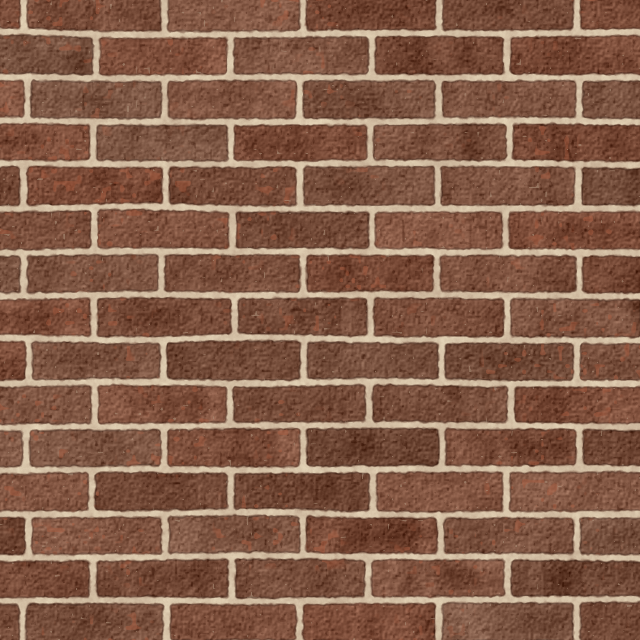
This texture is drawn by a Shadertoy shader. Its source:

```glsl
#define PITCH vec2(0.2155, 0.0682)   // brick plus joint, canvas units
#define ORIGIN vec2(0.0404, 0.9479)  // a joint crossing near the top left
#define HALF_JOINT vec2(0.0054, 0.0052)
#define CORNER 0.005
#define RAGGED 0.0042
#define GRAIN_SCALE 250.0
#define BRICK_DARK vec3(0.40, 0.24, 0.17)
#define BRICK_LIGHT vec3(0.55, 0.38, 0.30)
#define BRICK_CLAY vec3(0.66, 0.36, 0.25)
#define MORTAR_EDGE vec3(0.67, 0.56, 0.47)
#define MORTAR_MID vec3(0.78, 0.69, 0.59)
#define MORTAR_LIGHT vec3(0.87, 0.80, 0.69)

float hash(vec2 p) {
    vec3 q = fract(p.xyx * 0.1031);
    q += dot(q, q.yzx + 33.33);
    return fract((q.x + q.y) * q.z);
}

float noise(vec2 p) {
    vec2 cell = floor(p), f = fract(p);
    f = f * f * (3.0 - 2.0 * f);
    return mix(mix(hash(cell), hash(cell + vec2(1, 0)), f.x),
               mix(hash(cell + vec2(0, 1)), hash(cell + vec2(1, 1)), f.x), f.y);
}

float fbm(vec2 p) {
    float sum = 0.0, amp = 0.5;
    for (int i = 0; i < 4; i++) {
        sum += amp * noise(p);
        p = p * 2.03 + 17.3;
        amp *= 0.5;
    }
    return sum / 0.9375;
}

// Running bond: xy = brick id, zw = signed offset from the nearest joints
vec4 brickLayout(vec2 p) {
    float v = (ORIGIN.y - p.y) / PITCH.y;
    float bed = round(v);
    float sag = 0.08 * (noise(vec2(p.x * 5.0, bed * 7.3)) - 0.5);
    float dy = v - bed - sag;
    float row = dy < 0.0 ? bed - 1.0 : bed;

    float u = (p.x - ORIGIN.x) / PITCH.x - 0.5 * mod(row + 1.0, 2.0);
    float joint = round(u);
    float dx = u - joint - 0.045 * (hash(vec2(joint, row) + 51.0) - 0.5);
    float column = dx < 0.0 ? joint - 1.0 : joint;
    return vec4(column, row, dx * PITCH.x, dy * PITCH.y);
}

// Distance inside the brick face, negative in the mortar
float brickDistance(vec2 offset) {
    vec2 inset = abs(offset) - HALF_JOINT;
    float rounded = CORNER - length(max(CORNER - inset, 0.0));
    return min(rounded, min(inset.x, inset.y));
}

vec3 brickColor(vec2 p, vec2 id, vec2 offset, float depth) {
    float seed = hash(id + 11.0), style = hash(id + 37.0);
    vec2 local = vec2(fract(offset.x / PITCH.x), fract(offset.y / PITCH.y)) - 0.5;

    // Kiln marks: vertical bands, dark hearts and paler rims
    float bands = noise(vec2(p.x * 42.0 + seed * 90.0, seed * 40.0 + p.y * 8.0)) - 0.5;
    vec2 heart = (local - vec2(0.5 * (style - 0.5), 0.0)) / vec2(mix(0.10, 0.38, seed), 0.26);
    float scorch = exp(-dot(heart, heart)) * smoothstep(0.2, 0.8, hash(id + 73.0));
    float blotch = fbm(p * 22.0 + seed * 60.0) - 0.5;

    // Pitted surface lit from the upper left
    vec2 g = p * GRAIN_SCALE;
    float relief = noise(g) - noise(g + vec2(-0.6, 0.7));
    float grain = fbm(g * 0.55) - 0.5;
    float pits = smoothstep(0.72, 0.92, noise(g * 0.8 + 31.0));

    float tone = 0.55 + 0.55 * (seed - 0.5) + 0.9 * blotch - 0.45 * scorch
               + 0.8 * bands * smoothstep(0.45, 0.8, style)
               + 0.75 * relief + 0.9 * grain - 0.5 * pits;
    vec3 color = mix(BRICK_DARK, BRICK_LIGHT, tone);
    color *= mix(vec3(1.03, 0.97, 0.95), vec3(0.97, 1.02, 1.04), hash(id + 91.0));

    // Exposed clay chips and a few pale flecks
    float chips = smoothstep(0.74, 0.86, noise(p * 105.0 + 7.0))
                * smoothstep(0.45, 0.75, noise(p * 14.0 + 63.0));
    color = mix(color, BRICK_CLAY, 0.5 * chips);
    color = mix(color, MORTAR_EDGE, 0.6 * smoothstep(0.93, 0.98, noise(p * 150.0 + 83.0)));

    // Worn dark arris
    return color * mix(0.76, 1.0, smoothstep(0.0, 0.0035, depth));
}

vec3 mortarColor(vec2 p, float depth) {
    float sand = fbm(p * GRAIN_SCALE * 0.7 + 19.0) - 0.5;
    float stain = fbm(p * 30.0 + 41.0) - 0.5;
    vec3 color = mix(MORTAR_MID, MORTAR_LIGHT, 0.62 + 1.1 * sand + 1.2 * stain);
    float middle = smoothstep(0.0, 0.0028, -depth + 0.002 * sand);
    return mix(MORTAR_EDGE, color, middle);
}

void mainImage(out vec4 fragColor, in vec2 fragCoord) {
    float pixel = 1.0 / iResolution.y;
    vec2 p = fragCoord * pixel;
    vec4 layout_ = brickLayout(p);

    // Mortar smeared unevenly over the brick edges
    float depth = brickDistance(layout_.zw);
    depth += RAGGED * (0.6 * noise(p * 95.0) + 0.4 * noise(p * 210.0) - 0.5);

    vec3 brick = brickColor(p, layout_.xy, layout_.zw, depth);
    vec3 mortar = mortarColor(p, depth);
    fragColor = vec4(mix(mortar, brick, smoothstep(-pixel, pixel, depth)), 1.0);
}
```
